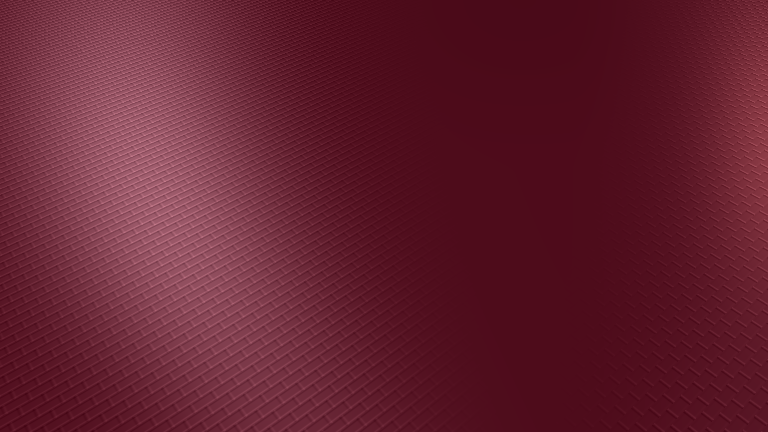
Reproduce this background procedurally as a Shadertoy shader.

```glsl
// A dark wine-red embossed brick sheet seen at a slant.
// Two soft glows light it; perspective-projected bevelled bricks
// add relief that fades into the shadow between the glows.

const vec3 WINE = vec3(0.305, 0.045, 0.105);
const vec3 ROSE = vec3(0.315, 0.315, 0.318);
const vec3 COPPER = vec3(0.34, 0.25, 0.22);

float bell(float x, float width) {
    return exp(-x * x / (width * width));
}

// Thin lit rim with a shaded line beside it
float bevel(float cell, float inset, float width) {
    return bell(cell - inset, width) - 0.8 * bell(cell - 1.0 + inset, width);
}

// Map the canvas to brick coordinates on a tilted, rotated plane
vec2 brickPlane(vec2 p) {
    float depth = 1.0 / (1.9 - p.y);
    vec2 world = vec2((p.x + 0.1) * depth, 2.0 * depth);
    float angle = 0.67;
    float c = cos(angle), s = sin(angle);
    world = mat2(c, -s, s, c) * world;
    return world / vec2(0.031, 0.0145);
}

float brickRelief(vec2 q, float rightSide) {
    vec2 footprint = fwidth(q);
    float row = floor(q.y);
    vec2 cell = fract(vec2(q.x + 0.5 * mod(row, 2.0), q.y));
    vec2 width = max(vec2(0.045, 0.08), footprint * 0.45);
    float longEdge = bevel(cell.y, 0.12, width.y);
    float shortEdge = bevel(cell.x, 0.06, width.x);
    float relief = longEdge * mix(1.0, 0.2, rightSide)
                 + shortEdge * mix(0.6, 1.2, rightSide);
    return relief * (1.0 - 0.8 * smoothstep(0.35, 1.0, footprint.y));
}

void mainImage(out vec4 fragColor, in vec2 fragCoord) {
    vec2 uv = fragCoord / iResolution.xy;
    vec2 p = vec2((uv.x - 0.5) * iResolution.x / iResolution.y, uv.y);

    // Left glow follows a curved ridge, leaning right towards the bottom
    float ridge = 0.355 - 0.39 * uv.y + 0.2 * uv.y * uv.y;
    float side = uv.x - ridge;
    float spread = side < 0.0 ? 0.17 : 0.16 + 0.02 * (1.0 - uv.y);
    float roseGlow = bell(side, spread) * bell(uv.y - 0.59, 0.58);

    // Warm glow at the right edge
    float copperGlow = 0.7 * bell(uv.x - 1.03, 0.1) * bell(uv.y - 0.69, 0.36);
    float dimFill = 0.1 * smoothstep(0.74, 1.0, uv.x) + 0.05 * smoothstep(0.3, 0.0, uv.x);

    // Relief vanishes inside a V-shaped shadow
    float outside = abs(uv.x - 0.68) - 0.02 - 0.1 * uv.y;
    float visible = smoothstep(0.0, 0.22, outside);
    float light = roseGlow + copperGlow;
    float strength = visible * (0.05 + 0.06 * light);
    float relief = brickRelief(brickPlane(p), smoothstep(0.55, 0.8, uv.x));

    vec3 color = WINE + ROSE * (roseGlow + dimFill) + COPPER * copperGlow;
    color += vec3(1.0, 0.8, 0.82) * relief * strength;
    color -= 0.015 * smoothstep(0.6, 1.0, uv.y) * bell(uv.x - 0.68, 0.2) * vec3(1.0, 0.4, 0.6);
    fragColor = vec4(clamp(color, 0.0, 1.0), 1.0);
}
```
